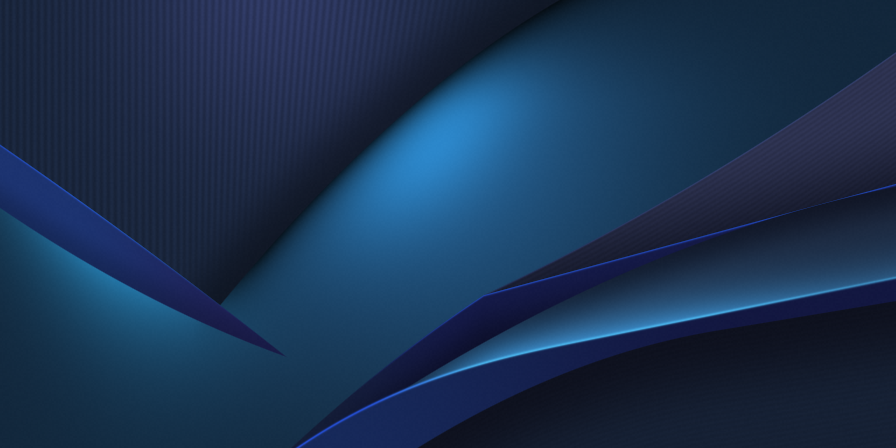
Write a Shadertoy shader that draws this background.

```glsl
// Overlapping curved navy panels and ribbons with blue glows and lit rims.

// Colours
const vec3 DEEP_BLUE   = vec3(0.07, 0.15, 0.23);
const vec3 WIDE_GLOW   = vec3(0.07, 0.21, 0.32);
const vec3 SPOT_GLOW   = vec3(0.04, 0.20, 0.29);
const vec3 TEAL_GLOW   = vec3(0.06, 0.29, 0.39);
const vec3 SLATE       = vec3(0.10, 0.15, 0.24);
const vec3 VIOLET_HAZE = vec3(0.09, 0.08, 0.16);
const vec3 PANEL_GREY  = vec3(0.18, 0.20, 0.32);
const vec3 SHADE       = vec3(0.065, 0.08, 0.14);
const vec3 BAND_BLUE   = vec3(0.11, 0.20, 0.44);
const vec3 BAND_INDIGO = vec3(0.12, 0.13, 0.34);
const vec3 NAVY        = vec3(0.08, 0.10, 0.28);
const vec3 SKY         = vec3(0.19, 0.48, 0.70);
const vec3 RIM_BLUE    = vec3(0.14, 0.30, 0.80);
const vec3 RIM_CYAN    = vec3(0.28, 0.68, 0.90);

// Layout, in units of the canvas height
const vec2  SPOT_CENTRE   = vec2(0.96, 0.70);
const vec2  FOLD          = vec2(1.08, 0.341);
const float STRIPE_PERIOD = 0.0156;
const float GROOVE_PERIOD = 0.012;
const float RIM_WIDTH     = 0.0032;
const float GRAIN         = 0.008;

float hash(vec2 p) {
    vec3 h = fract(vec3(p.xyx) * 0.1031);
    h += dot(h, h.yzx + 33.33);
    return fract((h.x + h.y) * h.z);
}

// Antialiased coverage of the region where d > 0
float fill(float d) { return clamp(d / max(fwidth(d), 1e-5) + 0.5, 0.0, 1.0); }

float rim(float d) { return exp(-d * d / (RIM_WIDTH * RIM_WIDTH)); }

float stripes(float x, float period) { return 0.5 + 0.5 * cos(6.2832 * x / period); }

// Edge heights as functions of x
float sailEdge(float x)  { return 0.323 + 1.095 * (x - 0.495) - 0.421 * (x - 0.495) * (x - 0.78); }
float bandTop(float x)   { return 0.677 - 0.69 * x - 0.08 * x * x; }
float bandBase(float x)  { return 0.536 - 0.68 * x + 0.25 * x * x; }
float wingTop(float x)   { x -= FOLD.x; return FOLD.y + 0.47 * x + 0.13 * x * x; }
float foldEdge(float x) {
    x -= FOLD.x;
    return FOLD.y + (x > 0.0 ? 0.27 * x : 0.66 * x - 0.31 * x * x);
}
float foldBase(float x)  { return 0.128 + 0.547 * (x - 0.898) - 0.192 * (x - 0.898) * (x - 1.302); }
float ribbonTop(float x) { return 0.38 - 0.2 * (2.0 - x) - 0.383 * pow(max(1.3 - x, 0.0), 2.7); }
float ribbonBase(float x) {
    float bend = max(1.6 - x, 0.0);
    return 0.328 - 0.165 * (2.0 - x) - 0.34 * bend * bend;
}

// Lit backdrop with a diagonal glow and a teal glow under the left band
vec3 backdrop(vec2 p, float sail, float underBand) {
    vec2 d = p - SPOT_CENTRE;
    vec2 q = vec2(d.x + d.y, d.x - d.y) * 0.7071;
    q *= q;
    float topFade = 1.0 - 0.75 * smoothstep(0.74, 1.03, p.y);
    float wide = exp(-q.x / 0.27 - q.y / 0.25) * topFade;
    float spot = exp(-q.x / 0.07 - q.y / 0.02) * topFade;
    vec3 col = DEEP_BLUE + WIDE_GLOW * wide + SPOT_GLOW * spot;
    float across = (p.x - 0.24) / 0.24;
    col += TEAL_GLOW * exp(-max(underBand, 0.0) / 0.13 - across * across);
    // Shadow of the pinstriped panel, fading out beyond its lower tip
    float shadow = exp(-max(-sail, 0.0) / 0.045);
    shadow *= smoothstep(0.42, 0.6, p.x) * smoothstep(0.1, 0.36, p.y);
    return col * (1.0 - 0.75 * shadow);
}

void mainImage(out vec4 fragColor, in vec2 fragCoord) {
    vec2 p = fragCoord / iResolution.y;
    p.x *= 2.0 * iResolution.y / iResolution.x;

    // Signed heights above each edge
    float sail = p.y - sailEdge(p.x);
    float top = p.y - bandTop(p.x);
    float base = p.y - bandBase(p.x);
    float wing = wingTop(p.x) - p.y;
    float fold = p.y - foldEdge(p.x);
    float under = foldBase(p.x) - p.y;
    float ribbon = p.y - ribbonTop(p.x);
    float floorDepth = ribbonBase(p.x) - p.y;

    vec3 col = backdrop(p, sail, -base);

    // Pinstriped panel, upper left
    vec2 haze = (p - vec2(0.62, 1.05)) / vec2(0.36, 0.38);
    vec3 panel = SLATE + VIOLET_HAZE * exp(-dot(haze, haze));
    float lean = p.x + 0.3 * max(p.x - 0.4, 0.0) * (1.0 - p.y);
    panel *= 0.86 + 0.18 * stripes(lean, STRIPE_PERIOD) * smoothstep(0.0, 0.3, sail);
    panel *= 0.68 + 0.32 * smoothstep(0.0, 0.2, sail);
    col = mix(col, panel, fill(sail) * fill(top));

    // Tapered band, left
    vec3 band = mix(BAND_BLUE, BAND_INDIGO, smoothstep(0.15, 0.55, p.x));
    band *= 0.8 + 0.2 * smoothstep(0.0, 0.08, base);
    band = mix(band, RIM_BLUE, rim(top) * (1.0 - smoothstep(0.1, 0.6, p.x)));
    col = mix(col, band, fill(-top) * fill(base));

    // Grooved wing, right
    vec3 wingCol = mix(SHADE, PANEL_GREY, smoothstep(-0.09, 0.18, fold));
    wingCol *= 0.93 + 0.1 * stripes(wing, GROOVE_PERIOD);
    wingCol += 0.3 * BAND_BLUE * rim(wing);
    col = mix(col, wingCol, fill(wing) * fill(fold) * step(FOLD.x, p.x));

    // Folded navy strip below the wing
    vec3 strip = mix(SHADE + vec3(0.01, 0.03, 0.07), NAVY, smoothstep(0.68, 1.05, p.x));
    strip *= 1.0 - 0.4 * smoothstep(0.0, 0.12, -fold);
    strip = mix(strip, RIM_BLUE, 0.9 * rim(fold) * smoothstep(0.75, 1.15, p.x));
    col = mix(col, strip, fill(-fold));

    // Glowing sheet above the lower ribbon
    float lit = smoothstep(0.78, 1.15, p.x) * (1.0 - 0.45 * smoothstep(1.4, 2.0, p.x));
    vec3 sheet = mix(SHADE, SKY, lit * exp(-max(ribbon, 0.0) / 0.06));
    sheet += 0.06 * smoothstep(0.0, 0.09, under) * vec3(0.6, 0.9, 1.2);
    col = mix(col, sheet, fill(under) * smoothstep(0.8, 0.93, p.x));

    // Lower ribbon and its bright rim
    vec3 ribbonCol = mix(BAND_BLUE * 0.8, NAVY * 0.9, smoothstep(0.7, 1.7, p.x));
    vec3 rimCol = mix(RIM_BLUE, RIM_CYAN, smoothstep(0.8, 1.1, p.x));
    col = mix(col, ribbonCol, fill(-ribbon));
    col = mix(col, rimCol, rim(ribbon) * (1.0 - 0.4 * smoothstep(1.5, 2.0, p.x)));

    // Dark floor, lower right
    vec3 ground = mix(SHADE * 0.85, SLATE * 0.85, smoothstep(0.0, 0.22, floorDepth));
    ground *= 0.97 + 0.05 * stripes(floorDepth, GROOVE_PERIOD);
    col = mix(col, ground, fill(floorDepth));

    col += GRAIN * (hash(floor(p * 256.0)) - 0.5);
    fragColor = vec4(col, 1.0);
}
```
